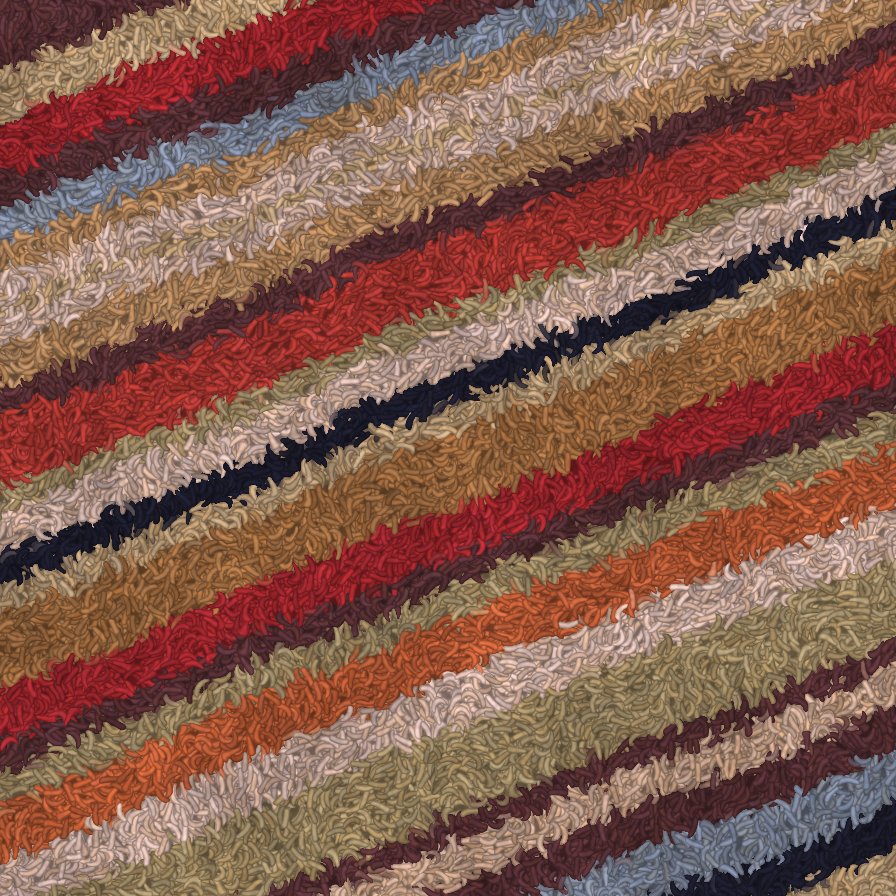
This texture is drawn by a three.js fragment shader. Its source:

```glsl
#define PILE 70.0          // pile cells across the canvas
#define STRANDS 4          // strands per cell
#define STRAND_LENGTH 0.58 // half length, in cells
#define STRAND_WIDTH 0.25  // half width, in cells
#define SLOPE 0.405        // rise of the stripes
#define FRAY 0.016         // scatter of strands across stripe edges
#define WOBBLE 0.012       // slow waver of the stripes
#define EDGE 0.0025        // softness of a stripe edge

varying vec2 vUv;

const vec3 PLUM = vec3(0.36, 0.20, 0.22);
const vec3 RED = vec3(0.68, 0.22, 0.20);
const vec3 CRIMSON = vec3(0.66, 0.16, 0.19);
const vec3 NAVY = vec3(0.12, 0.12, 0.19);
const vec3 BLUE = vec3(0.51, 0.55, 0.63);
const vec3 CREAM = vec3(0.83, 0.71, 0.66);
const vec3 BEIGE = vec3(0.76, 0.64, 0.49);
const vec3 OLIVE = vec3(0.64, 0.56, 0.41);
const vec3 TAN = vec3(0.71, 0.54, 0.38);
const vec3 GOLD = vec3(0.66, 0.45, 0.27);
const vec3 ORANGE = vec3(0.75, 0.37, 0.22);

vec4 hash4(vec2 p) {
  vec4 q = fract(p.xyxy * vec4(0.1031, 0.1030, 0.0973, 0.1099));
  q += dot(q, q.wzxy + 33.33);
  return fract((q.xxyz + q.yzzw) * q.zywx);
}

float noise(vec2 p) {
  vec2 i = floor(p), f = fract(p);
  f = f * f * (3.0 - 2.0 * f);
  return mix(mix(hash4(i).x, hash4(i + vec2(1.0, 0.0)).x, f.x),
             mix(hash4(i + vec2(0.0, 1.0)).x, hash4(i + 1.0).x, f.x), f.y);
}

// Distance across the stripes, from the upper left corner
float across(vec2 p) {
  return 1.0 - p.y + SLOPE * p.x;
}

// Switches to the next yarn beyond a stripe edge
void yarn(inout vec3 color, float s, float start, vec3 next) {
  color = mix(color, next, smoothstep(start - EDGE, start + EDGE, s));
}

vec3 stripes(float s) {
  vec3 c = PLUM;
  yarn(c, s, 0.078, BEIGE);
  yarn(c, s, 0.137, CRIMSON);
  yarn(c, s, 0.195, PLUM);
  yarn(c, s, 0.237, BLUE);
  yarn(c, s, 0.277, TAN);
  yarn(c, s, 0.310, CREAM);
  yarn(c, s, 0.345, BEIGE);
  yarn(c, s, 0.360, CREAM);
  yarn(c, s, 0.387, TAN);
  yarn(c, s, 0.435, PLUM);
  yarn(c, s, 0.470, RED);
  yarn(c, s, 0.547, OLIVE);
  yarn(c, s, 0.573, CREAM);
  yarn(c, s, 0.622, NAVY);
  yarn(c, s, 0.657, BEIGE);
  yarn(c, s, 0.688, GOLD);
  yarn(c, s, 0.770, CRIMSON);
  yarn(c, s, 0.827, PLUM);
  yarn(c, s, 0.860, OLIVE);
  yarn(c, s, 0.898, ORANGE);
  yarn(c, s, 0.961, CREAM);
  yarn(c, s, 1.020, OLIVE);
  yarn(c, s, 1.117, PLUM);
  yarn(c, s, 1.145, mix(CREAM, TAN, 0.35));
  yarn(c, s, 1.191, PLUM);
  yarn(c, s, 1.241, BLUE);
  yarn(c, s, 1.302, NAVY);
  yarn(c, s, 1.348, BEIGE);
  return c;
}

void main() {
  vec2 grid = vUv * PILE;
  vec2 home = floor(grid);
  float flow = 3.4 * (noise(vUv * 17.0) - 0.5) - 0.75;

  // Gaps between the strands: stripe position, shade, warmth
  vec3 pile = vec3(across(vUv), 0.56, 0.5);

  // Curled strands, each dyed by the stripe at its root
  for (int k = 0; k < STRANDS; k++) {
    for (int j = -1; j <= 1; j++) {
      for (int i = -1; i <= 1; i++) {
        vec2 cell = home + vec2(float(i), float(j));
        vec4 h = hash4(cell + 19.7 + 131.0 * float(k));
        vec2 root = cell + h.xy;
        float angle = flow + 1.9 * (h.z - 0.5);
        float ca = cos(angle), sa = sin(angle);
        vec2 p = mat2(ca, -sa, sa, ca) * (grid - root);
        p.x += (h.w - 0.5) * 1.3 * p.y * p.y;
        float d = length(vec2(p.x, max(abs(p.y) - STRAND_LENGTH, 0.0)));
        float cover = smoothstep(STRAND_WIDTH + 0.06, STRAND_WIDTH - 0.08, d);
        float x = d / STRAND_WIDTH;
        float tone = 0.78 + 0.26 * fract(h.w * 7.3 + h.x);
        float shade = tone * mix(0.66, 1.06, smoothstep(1.1, 0.15, x)) - 0.16 * p.x;
        float s = across(root / PILE) + FRAY * (fract(h.z * 5.7 + h.y) - 0.5);
        pile = mix(pile, vec3(s, shade, h.y), cover);
      }
    }
  }

  // Stripe colour, uneven dye and fine fibre
  float s = pile.x + WOBBLE * (noise(vUv * 7.0 + 3.0) - 0.5);
  vec3 color = stripes(s);
  color *= mix(vec3(1.03, 1.04, 1.08), vec3(1.0, 0.95, 0.88), pile.z);
  float fibre = 0.92 + 0.16 * noise(vUv * 260.0);
  float patchy = 0.92 + 0.16 * noise(vUv * 11.0 + 40.0);
  gl_FragColor = vec4(clamp(color * pile.y * fibre * patchy, 0.0, 1.0), 1.0);
}
```
